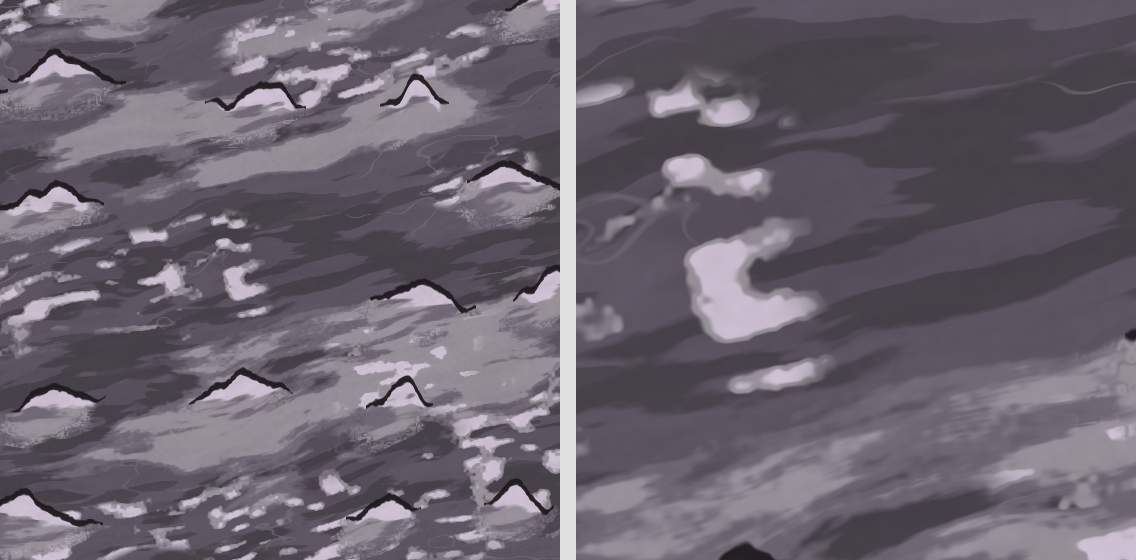
Left: the whole. Right: its middle third, enlarged.
This texture is drawn by a Shadertoy shader. Its source:

```glsl
// Painted stormy water: slanted violet brush strokes, pale foam and inked wave crests.

float hash(vec2 p) {
    return fract(sin(dot(p, vec2(127.1, 311.7))) * 43758.5453);
}

float noise(vec2 p) {
    vec2 i = floor(p), f = fract(p);
    f = f * f * (3.0 - 2.0 * f);
    return mix(mix(hash(i), hash(i + vec2(1, 0)), f.x),
               mix(hash(i + vec2(0, 1)), hash(i + vec2(1, 1)), f.x), f.y);
}

float fbm(vec2 p) {
    float sum = 0.0, amp = 0.533;
    for (int i = 0; i < 4; i++) {
        sum += amp * noise(p);
        p = p * 2.03 + 17.3;
        amp *= 0.5;
    }
    return sum;
}

// Soft threshold: 1 where v exceeds edge
float above(float v, float edge, float soft) {
    return smoothstep(edge - soft, edge + soft, v);
}

// One crest at p: x = ink line, y = white cap, z = grey foam
vec3 crest(vec2 p, vec2 id, float streak, float grain) {
    float width = mix(0.06, 0.115, hash(id + 3.1));
    float height = mix(0.03, 0.055, hash(id + 5.7));
    p.y -= p.x * mix(-0.08, 0.28, hash(id + 8.3));
    float t = p.x / width;
    float skew = t + 0.5 * (hash(id + 1.9) - 0.5);
    float bump = exp(-4.0 * skew * skew);
    float ridge = height * bump + 0.02 * (noise(vec2(p.x * 42.0, id.x * 7.0 + id.y)) - 0.5);
    float taper = smoothstep(1.05, 0.6, abs(t));
    float depth = ridge - p.y;

    float pen = 0.0015 + 0.0045 * taper + 0.004 * (grain - 0.5);
    float ink = above(pen - abs(depth), 0.0, 0.002) * step(abs(t), 1.0);

    float under = above(depth, 0.002, 0.003);
    float capDepth = 0.004 + 0.036 * bump + 0.04 * (streak - 0.5);
    float cap = under * above(capDepth - depth, 0.0, 0.004) * above(0.75 - abs(t), 0.0, 0.06);

    // Foam pool with ring-shaped strokes, drifting down and left
    vec2 e = (p + vec2(0.015, 0.012)) / vec2(width * 1.15, 0.058);
    e.y -= 0.3 * e.x;
    float radius = length(e) + 0.9 * (streak - 0.5);
    float rings = 0.5 + 0.5 * sin(26.0 * length(e) + 9.0 * grain);
    float foam = under * above(1.0 - radius, 0.0, 0.07);
    foam *= mix(1.0, 0.35 + 0.65 * rings, smoothstep(0.5, 0.9, length(e)));
    return vec3(ink, cap, foam);
}

void mainImage(out vec4 fragColor, in vec2 fragCoord) {
    vec2 uv = fragCoord / iResolution.xy;

    // Brush space: x runs along the strokes, bent by slow swells
    float angle = 0.27;
    vec2 q = mat2(cos(angle), -sin(angle), sin(angle), cos(angle)) * uv;
    q.y += 0.09 * (fbm(uv * vec2(3.0, 4.0) + 4.0) - 0.5);
    float streak = fbm(q * vec2(14.0, 60.0));
    float grain = noise(uv * 170.0);
    float ragged = 0.16 * (streak - 0.5) + 0.015 * (grain - 0.5);

    vec3 violet = vec3(0.37, 0.335, 0.39);
    vec3 shadow = vec3(0.275, 0.255, 0.285);
    vec3 haze = vec3(0.45, 0.42, 0.47);
    vec3 foamGrey = vec3(0.585, 0.56, 0.595);
    vec3 foamWhite = vec3(0.79, 0.74, 0.81);
    vec3 inkBlack = vec3(0.115, 0.1, 0.115);

    // Broad dark strokes, broken by violet ones
    float dark = fbm(q * vec2(3.0, 11.0) + 31.0) + ragged;
    vec3 col = mix(violet, shadow, above(dark, 0.555, 0.022));
    float overlay = fbm(q * vec2(7.0, 36.0) + 12.0);
    col = mix(col, violet * 0.97, 0.75 * above(overlay, 0.6, 0.02));
    col = mix(col, shadow, 0.7 * above(0.36 - overlay, 0.0, 0.02));

    // Thin curling wisps
    float swirl = fbm(q * vec2(5.0, 13.0) + 57.0);
    float wisp = above(0.006 - abs(swirl - 0.52), 0.0, 0.005);
    col = mix(col, haze, 0.7 * wisp * above(noise(q * vec2(6.0, 12.0)), 0.5, 0.15));

    // Long pale bands
    float band = fbm(q * vec2(2.2, 9.0) + 83.0) + ragged;
    col = mix(col, haze, 0.85 * above(band, 0.61, 0.02));
    col = mix(col, foamGrey, 0.95 * above(band, 0.655, 0.018));

    // Clusters of bright flecks
    float cluster = above(noise(q * vec2(4.0, 9.0) + 7.0), 0.66, 0.08);
    float fleck = noise(q * vec2(28.0, 65.0) + 9.0) + 0.15 * (grain - 0.5);
    col = mix(col, foamGrey, cluster * above(fleck, 0.62, 0.06));
    col = mix(col, foamWhite, cluster * above(fleck, 0.76, 0.05));

    // Scattered crests, gathered from neighbouring cells
    vec2 grid = vec2(3.6, 5.4);
    vec3 waves = vec3(0.0);
    for (int j = -1; j <= 1; j++) {
        for (int i = -1; i <= 1; i++) {
            vec2 id = floor(uv * grid) + vec2(i, j);
            if (hash(id + 41.0) < 0.28) continue;
            vec2 centre = (id + 0.25 + 0.5 * vec2(hash(id), hash(id + 23.0))) / grid;
            waves = max(waves, crest(uv - centre, id, streak, grain));
        }
    }
    col = mix(col, mix(haze, foamGrey, above(streak, 0.44, 0.08)), waves.z);
    col = mix(col, foamWhite, waves.y);
    col = mix(col, inkBlack, 0.95 * waves.x);

    // Faint bristle texture
    col *= 1.0 + 0.1 * (streak - 0.5) + 0.03 * (grain - 0.5);
    fragColor = vec4(col, 1.0);
}
```
